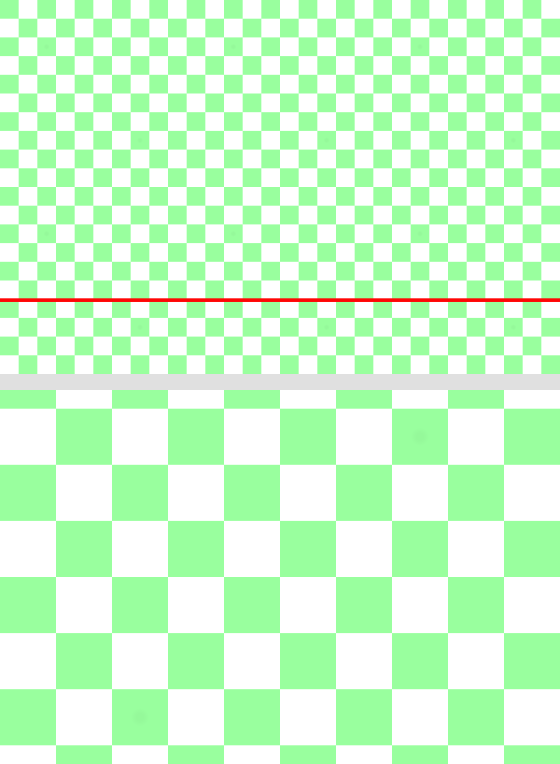
Top, the full canvas; bottom, a detail of the centre.
This pattern is drawn by a Shadertoy shader. Its source:

```glsl
// Pale green and white checkerboard crossed by one thin red horizontal line.

// Signed distance to the nearest cell border on each axis, positive in even cells.
vec2 cellWave(vec2 p) {
    return abs(mod(p - 0.5, 2.0) - 1.0) - 0.5;
}

// Distance to the nearest point of a square lattice with a spacing of ten cells.
float latticeDistance(vec2 p, vec2 origin) {
    return length(mod(p - origin + 5.0, 10.0) - 5.0);
}

void mainImage(out vec4 fragColor, in vec2 fragCoord) {
    vec2 grid = vec2(30.0, 20.0);
    vec2 p = fragCoord / iResolution.xy * grid;
    vec2 pixel = grid / iResolution.xy;

    // Checkerboard, with borders blended over one pixel
    vec2 wave = clamp(2.0 * cellWave(p) / pixel, -1.0, 1.0);
    float greenCover = 0.5 - 0.5 * wave.x * wave.y;
    vec3 color = mix(vec3(1.0), vec3(0.60, 1.0, 0.62), greenCover);

    // Barely visible specks on a staggered lattice of green cells
    float speck = min(latticeDistance(p, vec2(2.5, 7.5)), latticeDistance(p, vec2(7.5, 2.5)));
    color *= 1.0 - 0.025 * (1.0 - smoothstep(0.05, 0.18, speck));

    // Red line
    float lineDistance = abs(p.y - 3.95) - 0.098;
    float lineCover = clamp(0.5 - lineDistance / pixel.y, 0.0, 1.0);
    color = mix(color, vec3(1.0, 0.02, 0.02), lineCover);

    fragColor = vec4(color, 1.0);
}
```
